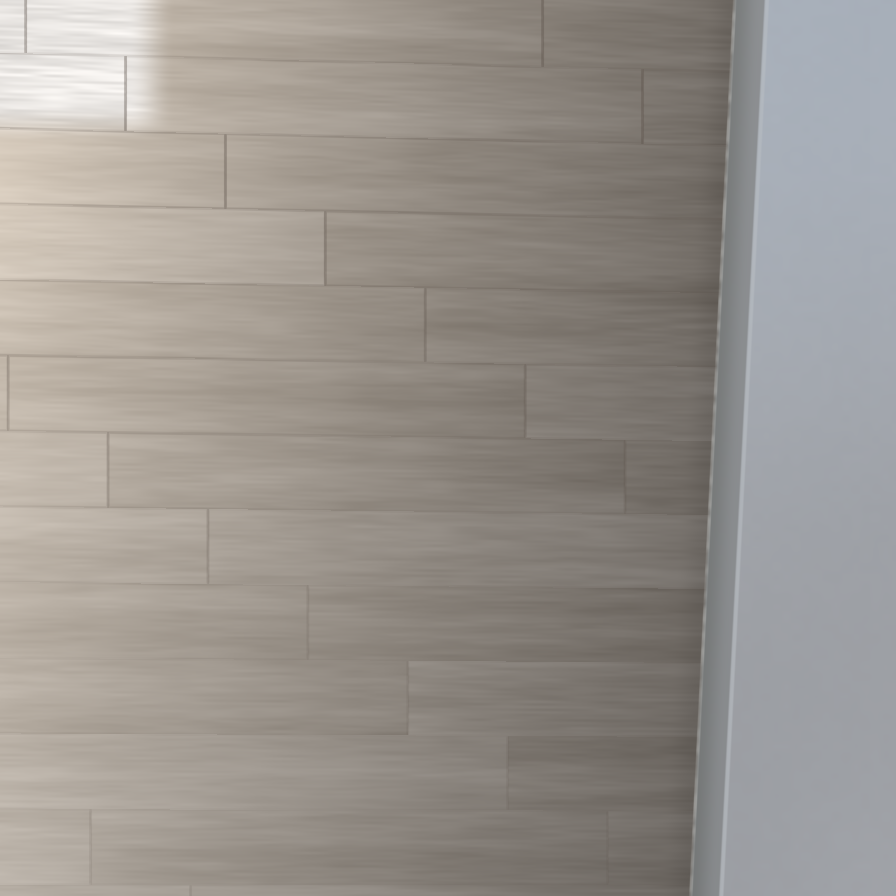
Write a three.js fragment shader that draws this texture.

```glsl
varying vec2 vUv;

const float ROW_HEIGHT = 0.0835;
const float PLANK_LENGTH = 0.577;
const float ROW_SHIFT = 0.1115;

const vec3 WOOD_LIGHT = vec3(0.735, 0.702, 0.662);
const vec3 WOOD_DARK = vec3(0.425, 0.405, 0.385);
const vec3 SEAM = vec3(0.36, 0.32, 0.29);
const vec3 SUNLIGHT = vec3(0.93, 0.92, 0.91);
const vec3 TRIM_SHADE = vec3(0.47, 0.48, 0.48);
const vec3 TRIM_FACE = vec3(0.54, 0.55, 0.56);
const vec3 WALL_TOP = vec3(0.66, 0.69, 0.73);
const vec3 WALL_BOTTOM = vec3(0.62, 0.63, 0.65);

float hash(vec2 p) {
  return fract(sin(dot(p, vec2(127.1, 311.7))) * 43758.5453);
}

float noise(vec2 p) {
  vec2 cell = floor(p);
  vec2 f = fract(p);
  f = f * f * (3.0 - 2.0 * f);
  return mix(mix(hash(cell), hash(cell + vec2(1.0, 0.0)), f.x),
             mix(hash(cell + vec2(0.0, 1.0)), hash(cell + vec2(1.0, 1.0)), f.x), f.y);
}

// Streaks along x, summed from broad bands to fine fibres.
float grain(vec2 p, float seed) {
  float sum = 0.0;
  float weight = 0.5;
  vec2 scale = vec2(2.5, 38.0);
  for (int i = 0; i < 4; i++) {
    sum += weight * (noise(p * scale + seed * 47.0) - 0.5);
    scale *= vec2(2.4, 2.1);
    weight *= 0.72;
  }
  return sum;
}

float line(float dist, float width) {
  return 1.0 - smoothstep(width * 0.3, width, abs(dist));
}

// Signed distance from the nearest multiple of a period.
float repeatDistance(float value, float period) {
  return (fract(value / period + 0.5) - 0.5) * period;
}

// Soft light falling through a window onto the upper left corner.
float sunPatch(vec2 p) {
  float across = 1.0 - smoothstep(0.143, 0.195, p.x);
  float down = 1.0 - smoothstep(0.118, 0.160, p.y);
  return across * down;
}

vec3 floorColor(vec2 p) {
  // Rows tilt slightly towards the far end.
  float tilt = 0.028 * (1.0 - p.y) * (p.x - 0.39);
  float rowPos = p.y - 0.069 - tilt + ROW_HEIGHT;
  float row = floor(rowPos / ROW_HEIGHT);
  float along = p.x - 0.0286 - row * ROW_SHIFT;
  vec2 plank = vec2(floor(along / PLANK_LENGTH), row);
  float seed = hash(plank + 3.7);

  // Room light fades to the right and downwards.
  float halo = exp(-length((p - vec2(0.0, 0.2)) * vec2(3.2, 4.0)));
  float shade = p.x / 0.82 + 0.14 * (p.y - 0.4) - 0.32 * halo;
  shade += 0.05 * (noise(p * 4.0) - 0.5);
  vec3 color = mix(WOOD_LIGHT, WOOD_DARK, shade);
  color += vec3(0.012, 0.002, -0.010) * (1.0 - p.y) * (1.0 - p.x);

  // Plank tone, streaks and fibres.
  float streak = grain(vec2(p.x, rowPos), seed);
  float fibre = noise(vec2(p.x * 26.0, rowPos * 330.0) + seed * 91.0) - 0.5;
  color += (seed - 0.5) * vec3(0.042, 0.044, 0.047);
  color += streak * vec3(0.085, 0.088, 0.092) + fibre * 0.022;

  float sun = sunPatch(p);
  float sunGrain = streak * 0.13 + fibre * 0.10;
  color = mix(color, SUNLIGHT + sunGrain, sun * 0.93);

  // Seams are clearer in the brighter upper part.
  float clarity = mix(0.48, 0.16, smoothstep(0.2, 0.85, p.y));
  float joint = line(repeatDistance(along, PLANK_LENGTH), 0.0024);
  float rowSeam = line(repeatDistance(rowPos, ROW_HEIGHT), 0.0025);
  float wear = 0.3 + 0.7 * noise(vec2(p.x * 9.0, row * 5.0));
  float seam = max(joint * (0.7 + 0.3 * seed), rowSeam * wear * 0.55);
  return mix(color, SEAM, seam * clarity);
}

vec3 wallColor(vec2 p) {
  vec3 color = mix(WALL_TOP, WALL_BOTTOM, smoothstep(0.0, 0.75, p.y));
  return color + 0.018 * (noise(p * 5.0) - 0.5) + 0.006 * (noise(p * 90.0) - 0.5);
}

vec3 trimColor(float t, float y) {
  vec3 color = mix(TRIM_SHADE, TRIM_FACE, smoothstep(0.0, 0.9, t));
  return color + 0.02 * (0.5 - y);
}

void main() {
  vec2 p = vec2(vUv.x, 1.0 - vUv.y);
  float floorEdge = mix(0.820, 0.771, p.y);
  float wallEdge = mix(0.854, 0.803, p.y);

  // Floor, skirting trim and wall.
  vec3 color = floorColor(p);
  color *= 1.0 - 0.07 * smoothstep(floorEdge - 0.035, floorEdge, p.x);
  vec3 trim = trimColor((p.x - floorEdge) / (wallEdge - floorEdge), p.y);
  color = mix(color, trim, smoothstep(-0.0015, 0.0015, p.x - floorEdge));
  color = mix(color, wallColor(p), smoothstep(-0.002, 0.002, p.x - wallEdge));

  // Pale worn edges of the trim.
  float chips = 0.35 + 0.65 * noise(vec2(p.y * 110.0, 2.0));
  color = mix(color, vec3(0.66, 0.66, 0.65), line(p.x - floorEdge, 0.0028) * chips * 0.75);
  color = mix(color, vec3(0.72, 0.74, 0.76), line(p.x - wallEdge - 0.002, 0.0035) * 0.6);

  gl_FragColor = vec4(clamp(color, 0.0, 1.0), 1.0);
}
```
